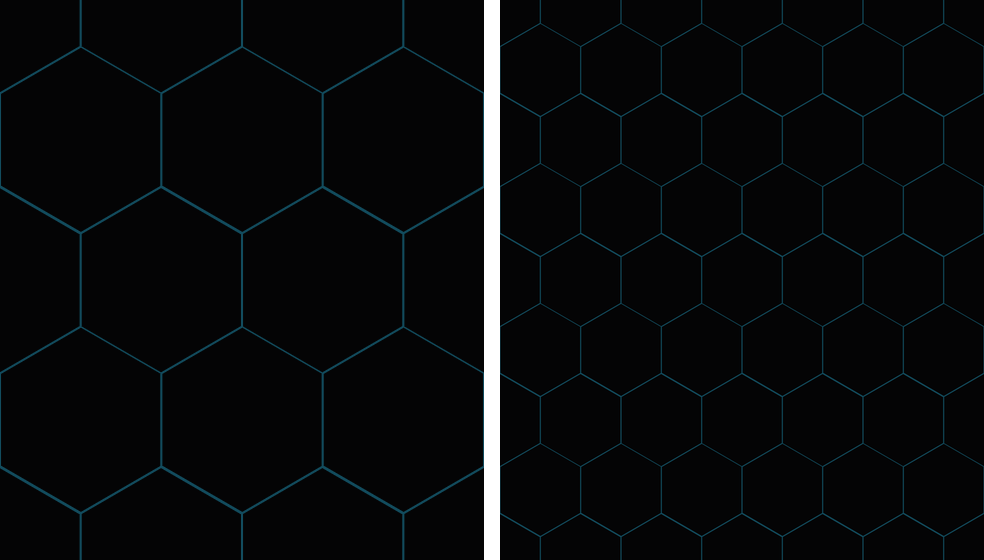
Left: one tile. Right: repeated 2 by 2.
Reproduce this pattern procedurally as a Shadertoy shader.

```glsl
// Thin teal outlines of a seamless hexagon grid on near-black, with uneven edge weights.

const vec2 REPEATS = vec2(3.0, 2.0);            // cells across and down
const vec3 BACKGROUND = vec3(0.016, 0.016, 0.018);
const vec3 LINE_COLOR = vec3(0.07, 0.30, 0.37);

// Line widths as fractions of the canvas height
const float WIDTH_VERTICAL = 0.0037;
const float WIDTH_UPPER_LEFT = 0.0036;
const float WIDTH_UPPER_RIGHT = 0.0025;
const float WIDTH_LOWER_LEFT = 0.0049;
const float WIDTH_LOWER_RIGHT = 0.0039;

// Half extents of the edges, in cell units
const vec2 HALF_VERTICAL = vec2(0.0, 1.0 / 6.0);
const vec2 HALF_RISING = vec2(0.25, 1.0 / 12.0);
const vec2 HALF_FALLING = vec2(0.25, -1.0 / 12.0);

// Distance to a segment centred on the origin
float segmentDistance(vec2 p, vec2 halfSpan) {
    float along = clamp(dot(p, halfSpan) / dot(halfSpan, halfSpan), -1.0, 1.0);
    return length(p - along * halfSpan);
}

// Coverage of one edge; its position wraps from cell to cell
float edge(vec2 cellPos, vec2 middle, vec2 halfSpan, float width) {
    vec2 cellSize = iResolution.xy / (REPEATS * iResolution.y);
    vec2 offset = cellPos - middle;
    offset -= floor(offset + 0.5);
    float d = segmentDistance(offset * cellSize, halfSpan * cellSize);
    return clamp(0.5 + (0.5 * width - d) * iResolution.y, 0.0, 1.0);
}

void mainImage(out vec4 fragColor, in vec2 fragCoord) {
    vec2 p = fragCoord / iResolution.xy * REPEATS;

    // Upright edges: hexagon sides, then the sides of the staggered row
    float ink = edge(p, vec2(0.0, 0.5), HALF_VERTICAL, WIDTH_VERTICAL);
    ink = max(ink, edge(p, vec2(0.5, 0.0), HALF_VERTICAL, WIDTH_VERTICAL));

    // Slanted edges, each direction with its own weight
    ink = max(ink, edge(p, vec2(0.25, 0.75), HALF_RISING, WIDTH_UPPER_LEFT));
    ink = max(ink, edge(p, vec2(0.75, 0.75), HALF_FALLING, WIDTH_UPPER_RIGHT));
    ink = max(ink, edge(p, vec2(0.25, 0.25), HALF_FALLING, WIDTH_LOWER_LEFT));
    ink = max(ink, edge(p, vec2(0.75, 0.25), HALF_RISING, WIDTH_LOWER_RIGHT));

    fragColor = vec4(mix(BACKGROUND, LINE_COLOR, ink), 1.0);
}
```
